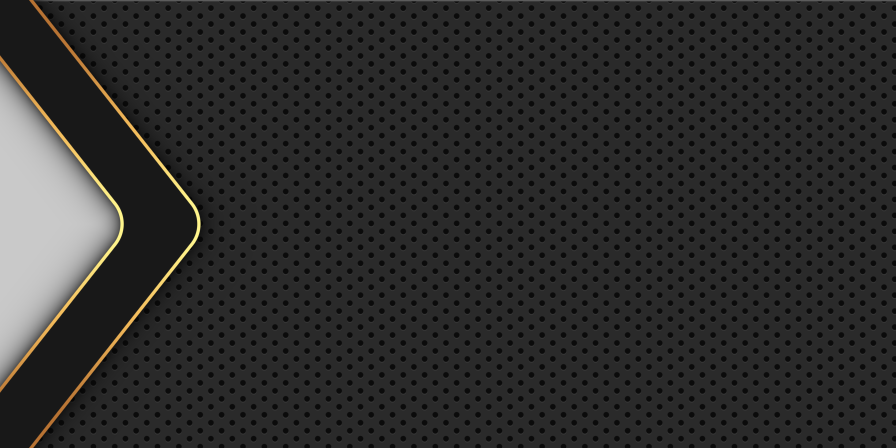
Reproduce this background procedurally as a Shadertoy shader.

```glsl
const vec3 PLATE = vec3(0.163);
const vec3 HOLE = vec3(0.045);
const vec3 RIM = vec3(0.225);
const vec3 BAND = vec3(0.095);
const vec3 SILVER = vec3(0.79);
const vec3 BRONZE = vec3(0.72, 0.45, 0.20);
const vec3 GOLD = vec3(0.96, 0.74, 0.36);
const vec3 PALE_GOLD = vec3(1.0, 0.96, 0.55);

// Coverage of the region where the distance is negative
float fill(float d, float pixel) {
    return 1.0 - smoothstep(-0.7 * pixel, 0.7 * pixel, d);
}

// Signed distance to a right-pointing wedge with a round tip
float roundWedge(vec2 p, float tipX, float radius) {
    const vec2 normal = vec2(0.785, 0.6195);
    vec2 q = vec2(p.x - tipX + radius, abs(p.y));
    bool onArc = q.y * normal.x < q.x * normal.y;
    return (onArc ? length(q) : dot(q, normal)) - radius;
}

// Distance to the nearest hole centre on a staggered grid
float holeDistance(vec2 p, vec2 period) {
    vec2 a = (fract(p / period + 0.5) - 0.5) * period;
    vec2 b = (fract(p / period) - 0.5) * period;
    return min(length(a), length(b));
}

vec3 perforatedPlate(vec2 p, float radius, float pixel) {
    const vec2 period = vec2(0.0477, 0.0356);
    const vec2 anchor = vec2(0.757, 0.6615);
    vec2 q = p - anchor;
    float rim = fill(holeDistance(q + vec2(0.0, 0.0025), period) - radius, pixel);
    float hole = fill(holeDistance(q, period) - radius, pixel);
    vec3 color = mix(PLATE, RIM, rim * 0.75);
    return mix(color, HOLE, hole);
}

// Metal brightens toward the tip of the wedge
vec3 metal(float height) {
    float away = abs(height);
    vec3 color = mix(PALE_GOLD, GOLD, smoothstep(0.02, 0.23, away));
    return mix(color, BRONZE, smoothstep(0.18, 0.44, away));
}

void mainImage(out vec4 fragColor, in vec2 fragCoord) {
    float pixel = 1.0 / iResolution.y;
    vec2 p = fragCoord * pixel;
    vec2 centered = p - vec2(0.0, 0.5);
    float outer = roundWedge(centered, 0.4440, 0.073);
    float inner = roundWedge(centered, 0.2725, 0.073);

    // Perforated plate with a light top edge
    vec3 color = perforatedPlate(p, 0.0063, pixel);
    color = mix(color, vec3(0.36), fill(1.0 - p.y - 0.003, pixel));

    // Shadow cast around the band
    color *= 1.0 - 0.65 * exp(-max(outer, 0.0) / 0.022);

    // Dark band and recessed silver panel
    color = mix(color, BAND, fill(outer, pixel));
    float panelLight = 1.0 - 0.72 * exp(-max(-inner, 0.0) / 0.024);
    color = mix(color, SILVER * panelLight, fill(inner, pixel));

    // Metal trim on both edges
    float trim = min(abs(outer), abs(inner)) - 0.0037;
    color = mix(color, metal(centered.y), fill(trim, pixel));

    fragColor = vec4(color, 1.0);
}
```
